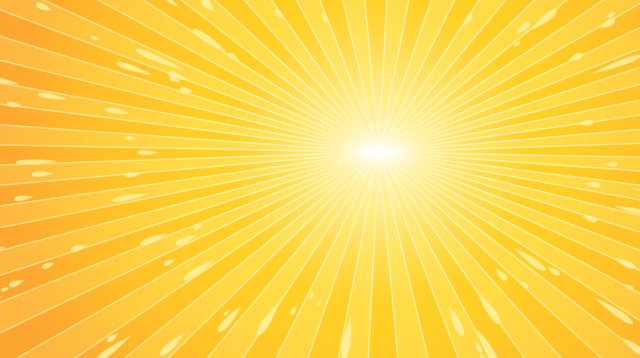
Reproduce this background procedurally as a WebGL 1 fragment shader.

```glsl
precision highp float;
// A sunburst: a white-hot core, a gold-to-orange glow and flat alternating
// rays with thin bright edges. The ray fan is even in a vertically stretched
// plane, and hashed teardrops fly outward from the core along the rays.

uniform vec2 u_resolution;

const float PI = 3.14159265;

// Layout, in units of the canvas height (centre as a share of the canvas).
const vec2  CENTER       = vec2(0.592, 0.575);
const float STRETCH      = 1.65;
const float RAY_PAIRS    = 36.0;
const float RAY_PHASE    = 0.32;    // in ray pairs
const float EDGE_WIDTH   = 0.0012;  // half width of a ray outline
const vec2  CORE_RADIUS  = vec2(0.068, 0.026);

// Teardrops.
const int   DROP_COUNT   = 165;
const float DROP_INNER   = 0.57;    // radii in the stretched plane
const float DROP_OUTER   = 1.32;
const float DROP_SHORT   = 0.025;
const float DROP_LONG    = 0.15;
const float DROP_OPACITY = 0.82;

// Colours.
const vec3 WHITE  = vec3(1.0);
const vec3 CREAM  = vec3(1.00, 0.95, 0.66);
const vec3 LEMON  = vec3(1.00, 0.87, 0.34);
const vec3 GOLD   = vec3(1.00, 0.815, 0.15);
const vec3 AMBER  = vec3(1.00, 0.76, 0.16);
const vec3 ORANGE = vec3(0.99, 0.65, 0.19);
const vec3 RAY    = vec3(1.00, 0.93, 0.46);
const vec3 EDGE   = vec3(1.00, 0.96, 0.74);
const vec3 DROP   = vec3(1.00, 0.95, 0.64);

float hash(float n, float seed) {
  vec3 v = fract(vec3(n, seed, n + seed) * vec3(0.1031, 0.1030, 0.0973));
  v += dot(v, v.yzx + 33.33);
  return fract((v.x + v.y) * v.z);
}

// Radial gradient, from the core outward.
vec3 glow(float r) {
  vec3 c = mix(WHITE, CREAM, smoothstep(0.0, 0.13, r));
  c = mix(c, LEMON, smoothstep(0.07, 0.31, r));
  c = mix(c, GOLD, smoothstep(0.24, 0.46, r));
  c = mix(c, AMBER, smoothstep(0.45, 0.80, r));
  return mix(c, ORANGE, smoothstep(0.72, 1.12, r));
}

// Signed distance to a teardrop with its tip at the origin, swelling along +x.
float teardrop(vec2 p, float len, float halfWidth) {
  float t = p.x / len;
  float s = clamp(t, 0.0, 1.0);
  float profile = 2.6 * halfWidth * s * sqrt(1.0 - s);
  return abs(p.y) - profile + len * max(max(-t, t - 1.0), 0.0);
}

// Coverage of all scattered teardrops.
float drops(vec2 p, float pixel) {
  float cover = 0.0;
  for (int i = 0; i < DROP_COUNT; i++) {
    float n = float(i) + 1.0;
    float angle = 2.0 * PI * fract(n * 0.618034 + 0.05 * hash(n, 3.0));
    float radius = mix(DROP_INNER, DROP_OUTER, hash(n, 11.0));
    vec2 tip = radius * vec2(cos(angle), sin(angle) / STRETCH);
    vec2 dir = normalize(tip);

    float size = hash(n, 23.0);
    float len = mix(DROP_SHORT, DROP_LONG, size * size);
    len *= mix(1.1, 0.8, abs(dir.y));
    float halfWidth = min(0.2 * len, mix(0.0065, 0.0115, abs(dir.y)));

    vec2 q = p - tip;
    vec2 local = vec2(dot(q, dir), q.y * dir.x - q.x * dir.y);
    float d = teardrop(local, len, halfWidth);
    cover = max(cover, 1.0 - smoothstep(-pixel, pixel, d));
  }
  return cover;
}

void main() {
  float pixel = 1.0 / u_resolution.y;
  vec2 p = (gl_FragCoord.xy - CENTER * u_resolution) * pixel;
  float r = length(p) + 1e-5;
  vec2 q = p * vec2(1.0, STRETCH);

  // Rays: signed distance to the nearest edge, positive inside a light ray.
  float fan = fract(atan(q.y, q.x) / (2.0 * PI) * RAY_PAIRS - RAY_PHASE);
  float side = 0.25 - abs(fan - 0.25);
  if (fan > 0.75) side = fan - 1.0;
  float toLength = 2.0 * PI / RAY_PAIRS * dot(q, q) / (STRETCH * r);
  float edgeDist = side * toLength;

  vec3 color = glow(r);
  float light = smoothstep(-pixel, pixel, edgeDist);
  color = mix(color, RAY, light * mix(0.44, 0.24, smoothstep(0.3, 1.0, r)));

  // Thin outlines, softer far from the core.
  float line = 1.0 - smoothstep(0.0, EDGE_WIDTH + pixel, abs(edgeDist));
  color = mix(color, EDGE, line * mix(0.9, 0.6, smoothstep(0.1, 0.9, r)));

  color = mix(color, DROP, DROP_OPACITY * drops(p, pixel));

  // White-hot core.
  vec2 core = p / CORE_RADIUS;
  color = mix(color, WHITE, exp(-0.7 * dot(core, core)));

  gl_FragColor = vec4(color, 1.0);
}
```
